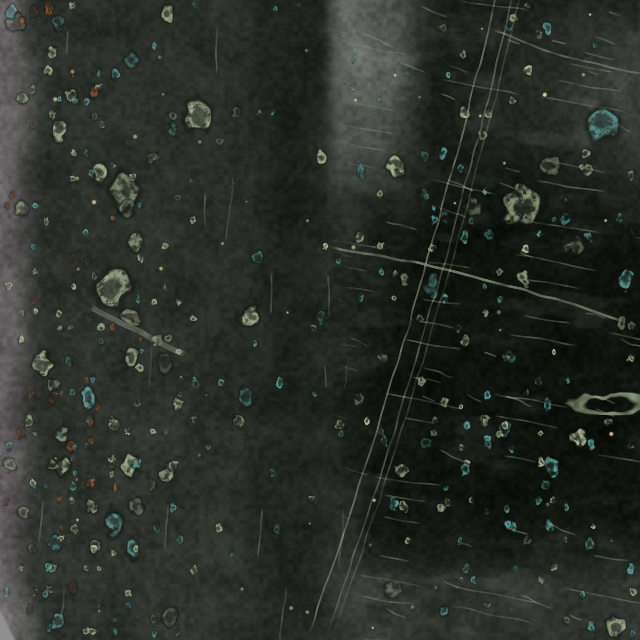
This texture is drawn by a three.js fragment shader. Its source:

```glsl
// Dark green glazed surface with soft reflections, pitted spots and fine scratches.
varying vec2 vUv;

const vec3 PALE_GREEN = vec3(0.62, 0.68, 0.54);
const vec3 TEAL = vec3(0.33, 0.58, 0.56);
const vec3 RUST = vec3(0.52, 0.30, 0.18);
const vec3 CREAM = vec3(0.88, 0.78, 0.60);
const vec3 SCRATCH = vec3(0.52, 0.55, 0.47);
const vec3 PIT = vec3(0.05, 0.06, 0.05);
const float SOFT = 0.0016;

float hash(vec2 p) {
  vec3 q = fract(p.xyx * vec3(0.1031, 0.1030, 0.0973));
  q += dot(q, q.yzx + 33.33);
  return fract((q.x + q.y) * q.z);
}

float noise(vec2 p) {
  vec2 i = floor(p), f = fract(p);
  f = f * f * (3.0 - 2.0 * f);
  return mix(mix(hash(i), hash(i + vec2(1.0, 0.0)), f.x),
             mix(hash(i + vec2(0.0, 1.0)), hash(i + 1.0), f.x), f.y);
}

float fbm(vec2 p) {
  float sum = 0.0, amp = 0.5;
  for (int i = 0; i < 5; i++) {
    sum += amp * noise(p);
    p = mat2(1.6, 1.2, -1.2, 1.6) * p + 17.3;
    amp *= 0.5;
  }
  return sum;
}

float bump(float x, float centre, float width) {
  float d = (x - centre) / width;
  return exp(-d * d);
}

// Broad light and shade of the glaze
float glazeTone(vec2 p) {
  vec2 w = p + 0.07 * (vec2(fbm(p * 6.0), fbm(p * 6.0 + 40.0)) - 0.5);
  float left = 0.172 + 0.02 * bump(p.y, 0.1, 0.3) - 0.055 * bump(p.x, 0.46, 0.07);
  float right = mix(0.19, 0.062, smoothstep(0.04, 0.23, w.y));
  right += 0.05 * smoothstep(0.6, 0.85, w.y) + 0.05 * bump(w.x, 0.52, 0.07);
  float tone = mix(left, right, smoothstep(0.48, 0.58, w.x));
  tone += 0.20 * (1.0 - smoothstep(0.0, 0.075, w.x));
  float sheen = smoothstep(0.498, 0.535, p.x) * (1.0 - smoothstep(0.6, 0.7, w.x));
  tone += 0.22 * sheen * smoothstep(0.58, 0.93, w.y);
  return tone + 0.13 * bump(w.x, 1.0, 0.16) * bump(w.y, 0.84, 0.13);
}

// Spots gather along the left side, with a looser group on the right
float spotDensity(vec2 p) {
  float left = bump(p.x, 0.12, 0.15) * (0.55 + 0.45 * bump(p.y, 0.2, 0.25));
  return 0.12 + left + 0.45 * bump(p.x, 0.78, 0.17) * bump(p.y, 0.4, 0.4);
}

vec3 addSpots(vec3 base, vec2 p, float cells, float seed, float chance, float radius) {
  vec2 id = floor(p * cells);
  if (hash(id + seed) > chance * spotDensity((id + 0.5) / cells)) return base;
  vec2 centre = (id + 0.35 + 0.3 * vec2(hash(id + seed + 5.0), hash(id + seed + 9.0))) / cells;
  float kind = hash(id + seed + 21.0);
  float size = radius * mix(0.55, 1.0, hash(id + seed + 13.0));
  vec2 d = (p - centre) * vec2(1.0 + 0.5 * kind, 1.0);
  float r = length(d) + size * 0.9 * (noise(p * 1.3 / size + seed) - 0.5);
  float body = 1.0 - smoothstep(size - SOFT, size + SOFT, r);
  float rim = 1.0 - smoothstep(0.12 * size, 0.35 * size + SOFT, abs(r - 0.72 * size));
  float flecks = fbm(p * 150.0 + seed);
  vec3 tint = mix(PALE_GREEN, TEAL, step(0.55, kind));
  tint = mix(tint, RUST, step(0.82, kind) * (1.0 - smoothstep(0.12, 0.4, p.x)));
  float strength = mix(0.3, 0.95, hash(id + seed + 33.0));
  vec3 col = mix(base, PIT, 0.5 * (1.0 - smoothstep(size, size * 1.6, r)));
  col = mix(col, mix(base, tint, 0.6 * flecks), body * strength);
  return mix(col, tint * (0.55 + 0.8 * flecks), rim * strength * smoothstep(0.25, 0.6, flecks));
}

float addDots(vec2 p, float cells, float chance) {
  vec2 id = floor(p * cells);
  vec2 centre = (id + 0.3 + 0.4 * vec2(hash(id + 3.0), hash(id + 7.0))) / cells;
  float size = mix(0.001, 0.0032, hash(id + 11.0));
  float dot0 = 1.0 - smoothstep(size - SOFT, size + SOFT, length(p - centre));
  return dot0 * step(hash(id + 61.0), chance) * mix(0.3, 1.0, hash(id + 15.0));
}

// One worn scratch from a to b, bowed sideways
float scratch(vec2 p, vec2 a, vec2 b, float bow, float width) {
  vec2 dir = normalize(b - a);
  float len = length(b - a);
  float t = dot(p - a, dir) / len;
  float off = dot(p - a, vec2(-dir.y, dir.x)) - bow * 4.0 * t * (1.0 - t);
  off += 0.004 * (noise(vec2(t * len * 35.0, a.x * 90.0)) - 0.5);
  float ends = smoothstep(0.0, 0.05, t) * (1.0 - smoothstep(0.95, 1.0, t));
  float wear = 0.35 + 0.65 * noise(p * 75.0);
  return ends * wear * (1.0 - smoothstep(width, width + SOFT, abs(off)));
}

// Random short scratches near one direction
float scatterScratches(vec2 p, float angle, vec2 cells, float seed, float chance) {
  float c = cos(angle), s = sin(angle);
  vec2 q = mat2(c, -s, s, c) * p * cells;
  vec2 id = floor(q), f = fract(q);
  float y = 0.5 + 0.3 * (hash(id + seed) - 0.5) + 0.4 * (f.x - 0.5) * (hash(id + seed + 4.0) - 0.5);
  y += 0.15 * (noise(vec2(f.x * 4.0, id.y + seed)) - 0.5);
  float reach = mix(0.15, 0.45, hash(id + seed + 8.0));
  float ends = 1.0 - smoothstep(reach * 0.7, reach, abs(f.x - 0.5));
  float line = 1.0 - smoothstep(0.0004, 0.0006 + SOFT, abs(f.y - y) / cells.y);
  return line * ends * step(hash(id + seed + 12.0), chance) * (0.3 + 0.7 * noise(p * 60.0));
}

void main() {
  vec2 p = vUv;
  float tone = glazeTone(p);
  float rightSide = smoothstep(0.5, 0.6, p.x);

  // Mottling and fine grain
  float mottle = fbm(p * 22.0) - 0.48, grain = fbm(p * 130.0) - 0.48;
  tone += (0.11 * mottle + 0.13 * grain) * (0.45 + 2.2 * tone);
  tone += 0.05 * smoothstep(0.52, 0.72, fbm(p * vec2(12.0, 32.0) + 8.0)) * rightSide;
  vec3 col = vec3(max(tone, 0.025)) + vec3(-0.010, 0.010, -0.014);
  col += vec3(0.025, -0.012, 0.022) * (1.0 - smoothstep(0.0, 0.08, p.x));

  // Pits and mineral spots from large to small
  col = addSpots(col, p, 8.0, 17.0, 0.42, 0.026);
  col = addSpots(col, p, 17.0, 43.0, 0.40, 0.014);
  col = addSpots(col, p, 31.0, 71.0, 0.32, 0.009);
  col = addSpots(col, p, 48.0, 97.0, 0.22, 0.006);
  col = mix(col, CREAM, addDots(p, 30.0, 0.06));

  // Scattered scratches: level on the right, upright on the left
  float marks = 0.55 * rightSide * scatterScratches(p, -0.18, vec2(6.0, 32.0), 5.0, 0.30);
  marks += 0.6 * rightSide * scatterScratches(p, -0.35, vec2(15.0, 42.0), 29.0, 0.14);
  marks += 0.5 * (1.0 - rightSide) * scatterScratches(p, 1.52, vec2(8.0, 26.0), 53.0, 0.12);

  // Long paired scratches falling to the left, and their crossing lines
  for (int i = 0; i < 3; i++) {
    float k = float(i);
    vec2 shift = vec2(0.027 * k - 0.008 * k * (k - 1.0), 0.0);
    marks += (0.8 - 0.2 * k) * scratch(p, vec2(0.48, 0.0) + shift, vec2(0.78, 1.03) + shift, -0.015, 0.0006);
  }
  marks += 0.9 * scratch(p, vec2(0.51, 0.615), vec2(0.98, 0.495), 0.012, 0.0012);
  marks += 0.7 * scratch(p, vec2(0.77, 0.955), vec2(1.05, 0.88), -0.012, 0.0008);
  marks += 0.6 * scratch(p, vec2(0.14, 0.52), vec2(0.29, 0.445), 0.0, 0.0035);
  col = mix(col, SCRATCH, clamp(marks, 0.0, 0.9));

  // Bright chipped loop at the right edge
  float loopRadius = length((p - vec2(0.95, 0.368)) / vec2(0.055, 0.013)) + 0.7 * (noise(p * 70.0) - 0.5);
  float chip = 1.0 - smoothstep(0.10, 0.34, abs(loopRadius - 1.0));
  col = mix(col, PALE_GREEN, chip * (0.45 + 0.5 * noise(p * 90.0)));

  // Pale backdrop beyond the rounded lower corner
  col = mix(vec3(0.56), col, smoothstep(0.020, 0.028, p.x + 0.5 * p.y));
  gl_FragColor = vec4(col, 1.0);
}
```
